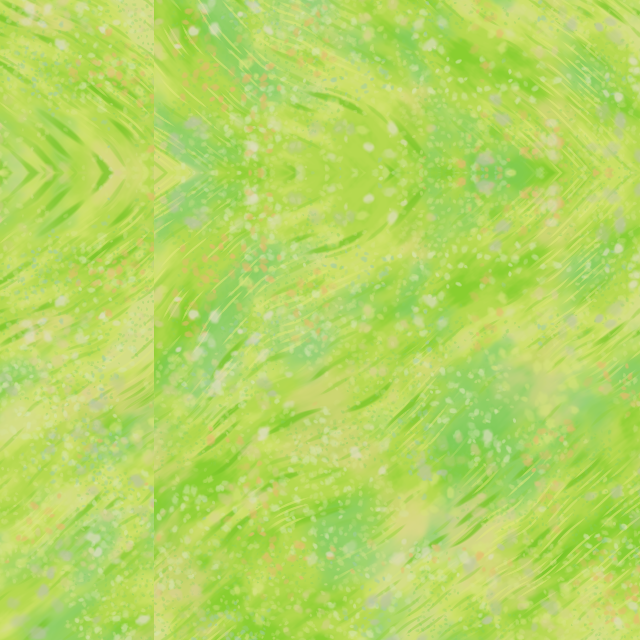
This texture is drawn by a three.js fragment shader. Its source:

```glsl
// Painted spring meadow: slanting grass strokes, leaves and scattered blossoms, folded into a mirrored collage.
varying vec2 vUv;

float hash(vec2 p) {
  vec3 q = fract(p.xyx * 0.1031);
  q += dot(q, q.yzx + 33.33);
  return fract((q.x + q.y) * q.z);
}

float noise(vec2 p) {
  vec2 i = floor(p), f = fract(p);
  f = f * f * (3.0 - 2.0 * f);
  return mix(mix(hash(i), hash(i + vec2(1.0, 0.0)), f.x),
             mix(hash(i + vec2(0.0, 1.0)), hash(i + 1.0), f.x), f.y);
}

float fbm(vec2 p) {
  float sum = 0.0, weight = 0.533;
  for (int i = 0; i < 4; i++) {
    sum += weight * noise(p);
    p = mat2(0.96, 0.28, -0.28, 0.96) * p * 2.03 + 17.3;
    weight *= 0.5;
  }
  return sum;
}

// Soft, slightly ragged dabs in jittered cells; drifts thin out gradually.
void scatter(inout vec3 color, vec2 p, float cells, float radius, float rarity, float opacity, vec3 tint) {
  vec2 g = p * cells + cells * 3.7;
  float cover = 0.0;
  float ragged = 0.5 * (noise(g * 4.0) - 0.5);
  for (int y = -1; y <= 1; y++) {
    for (int x = -1; x <= 1; x++) {
      vec2 cell = floor(g) + vec2(float(x), float(y));
      vec2 jitter = vec2(hash(cell + 5.1), hash(cell + 41.7));
      vec2 d = g - cell - 0.05 - 0.9 * jitter;
      float turn = 6.28 * hash(cell + 73.9);
      d = mat2(cos(turn), -sin(turn), sin(turn), cos(turn)) * d * vec2(0.85, 1.2);
      float size = radius * (0.45 + 0.65 * hash(cell + 27.5));
      float drift = smoothstep(rarity - 0.1, rarity + 0.25, noise(cell / cells * 11.0 + cells));
      float present = step(hash(cell + 19.3), drift * 0.75);
      float dab = 1.0 - smoothstep(size * 0.4, size * 1.25, length(d) + ragged * size);
      cover = max(cover, dab * present * (0.4 + 0.6 * jitter.y));
    }
  }
  color = mix(color, tint, cover * opacity);
}

// Curved tapering blades, each kept inside one long cell.
float blades(vec2 p, vec2 cells, float share) {
  vec2 g = p * cells;
  g.x += 9.0 * hash(vec2(floor(g.y), cells.y));
  vec2 cell = floor(g), f = fract(g);
  float bend = (hash(cell + 8.2) - 0.5) * 1.4;
  float middle = 0.5 + bend * (f.x - 0.5) * (f.x - 0.5);
  float width = 0.24 * sin(3.14159 * f.x);
  float shape = 1.0 - smoothstep(width * 0.4, width + 0.08, abs(f.y - middle));
  return shape * smoothstep(0.0, 0.25, f.x) * smoothstep(1.0, 0.75, f.x) * step(hash(cell + 3.4), share);
}

// Ramp from deep grass to pale sunlit yellow.
vec3 grassColor(float t) {
  vec3 c = mix(vec3(0.54, 0.81, 0.19), vec3(0.71, 0.85, 0.31), smoothstep(0.05, 0.45, t));
  c = mix(c, vec3(0.80, 0.88, 0.40), smoothstep(0.46, 0.70, t));
  return mix(c, vec3(0.83, 0.87, 0.52), smoothstep(0.66, 0.92, t));
}

void main() {
  // Mirror across a high horizon; the left panel is a shifted piece.
  vec2 p = vec2(vUv.x, 0.73 - abs(vUv.y - 0.73));
  p += vec2(2.6, 1.37) * step(vUv.x, 0.24);

  // Bend the ground, then align it with the strokes.
  vec2 bent = p + 0.055 * vec2(noise(p * 5.0 + 3.0), noise(p * 5.0 + 29.0));
  bent += 0.012 * vec2(noise(p * 17.0 + 7.0), noise(p * 17.0 + 51.0));
  vec2 along = mat2(0.79, -0.61, 0.61, 0.79) * bent;

  // Broad washes, brushed streaks and blotchy daubs.
  float wash = fbm(along * vec2(5.0, 9.0) + 11.0) - 0.5;
  float brush = fbm(along * vec2(12.0, 42.0) + 5.0) - 0.5;
  float daub = fbm(bent * 24.0 + 31.0) - 0.5;
  float hair = noise(along * vec2(28.0, 150.0)) - 0.5;
  vec3 color = grassColor(0.53 + 1.35 * wash + 0.55 * brush + 0.55 * daub + 0.10 * hair);

  // Cool green shade, stronger low in the field, and warm cream patches.
  float low = 1.0 - smoothstep(0.3, 0.6, vUv.y);
  float shade = smoothstep(0.48, 0.76, fbm(along * vec2(7.0, 11.0) + 61.0) + 0.03 * low + 0.2 * daub);
  color = mix(color, vec3(0.47, 0.79, 0.43), 0.65 * shade);
  float cream = smoothstep(0.56, 0.78, fbm(bent * 9.0 + 83.0) + 0.2 * brush);
  color = mix(color, vec3(0.86, 0.83, 0.53), 0.6 * cream);

  // Deep leaf blades and fine pale grass.
  float thicket = smoothstep(0.5, 0.75, noise(p * 8.0 + 13.0));
  color = mix(color, vec3(0.47, 0.77, 0.15), 0.75 * thicket * blades(along, vec2(9.0, 42.0), 0.45));
  color = mix(color, vec3(0.57, 0.81, 0.23), 0.45 * blades(along + 4.0, vec2(16.0, 75.0), 0.25));
  float sunny = smoothstep(0.45, 0.75, noise(p * 9.0 + 47.0));
  color = mix(color, vec3(0.88, 0.91, 0.48), 0.55 * sunny * blades(along + 7.0, vec2(15.0, 110.0), 0.5));

  // Leaf clusters, speckles and blossoms.
  scatter(color, p, 46.0, 0.50, 0.66, 0.75, vec3(0.84, 0.89, 0.49));
  scatter(color, p, 120.0, 0.40, 0.55, 0.45, vec3(0.53, 0.81, 0.38));
  scatter(color, p, 85.0, 0.46, 0.45, 0.50, vec3(0.85, 0.89, 0.56));
  scatter(color, p, 66.0, 0.46, 0.58, 0.65, vec3(0.85, 0.90, 0.70));
  scatter(color, p, 84.0, 0.42, 0.74, 0.65, vec3(0.63, 0.80, 0.64));
  scatter(color, p, 60.0, 0.46, 0.70, 0.75, vec3(0.89, 0.74, 0.43));
  scatter(color, p, 41.0, 0.46, 0.66, 0.60, vec3(0.86, 0.81, 0.60));
  scatter(color, p, 34.0, 0.46, 0.70, 0.75, vec3(0.74, 0.77, 0.65));
  scatter(color, p, 38.0, 0.42, 0.76, 0.80, vec3(0.88, 0.87, 0.77));

  gl_FragColor = vec4(color, 1.0);
}
```
